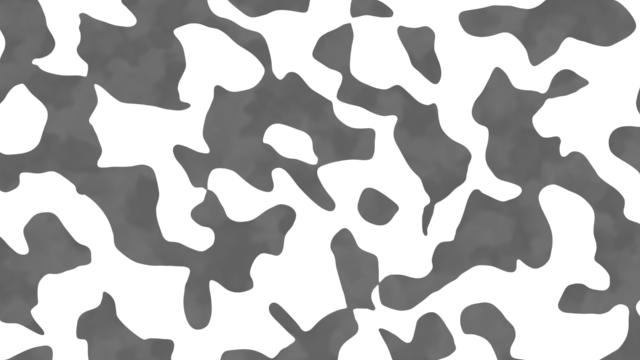
Give the GLSL for this pattern, as a Shadertoy shader.

```glsl
// Irregular grey blotches on white, like a cow hide or a marbled camouflage.
// Two octaves of warped gradient noise are cut at zero to form the blotches;
// patchy value noise mottles the grey inside them.

const vec3 PAPER = vec3(1.0);
const vec3 GREY_DARK = vec3(0.375);
const vec3 GREY_LIGHT = vec3(0.447);
const float BLOTCH_SCALE = 6.2;   // noise cells per canvas height
const float MOTTLE_SCALE = 15.0;
const float EDGE_WIDTH = 0.0052;  // soft border, in canvas heights

// Integer hash of a lattice cell, 0 to 1
float hash(vec2 cell, uint seed) {
    uvec2 q = uvec2(ivec2(cell) + 4096);
    uint h = q.x * 73856093u ^ q.y * 19349663u ^ seed * 83492791u;
    h = (h ^ (h >> 16)) * 73244475u;
    h = (h ^ (h >> 15)) * 43968621u;
    h ^= h >> 16;
    return float(h & 65535u) / 65535.0;
}

vec2 fade(vec2 t) {
    return t * t * t * (t * (t * 6.0 - 15.0) + 10.0);
}

// Slope contribution of one lattice corner
float corner(vec2 cell, vec2 offset, uint seed) {
    float angle = 6.28319 * hash(cell, seed);
    return dot(vec2(cos(angle), sin(angle)), offset);
}

float gradientNoise(vec2 p, uint seed) {
    vec2 i = floor(p), f = fract(p), u = fade(f), e = vec2(1.0, 0.0);
    float low = mix(corner(i, f, seed), corner(i + e, f - e, seed), u.x);
    float high = mix(corner(i + e.yx, f - e.yx, seed),
                     corner(i + 1.0, f - 1.0, seed), u.x);
    return mix(low, high, u.y);
}

float valueNoise(vec2 p, uint seed) {
    vec2 i = floor(p), u = fade(fract(p)), e = vec2(1.0, 0.0);
    float low = mix(hash(i, seed), hash(i + e, seed), u.x);
    float high = mix(hash(i + e.yx, seed), hash(i + 1.0, seed), u.x);
    return mix(low, high, u.y);
}

vec2 rotate(vec2 p, float angle) {
    float c = cos(angle), s = sin(angle);
    return vec2(c * p.x - s * p.y, s * p.x + c * p.y);
}

// Signed blotch field: positive inside the grey
float blotchField(vec2 p) {
    vec2 q = rotate(p, 0.7) * BLOTCH_SCALE;
    q.x *= 0.88; // slight stretch along the falling diagonal
    q += 0.3 * vec2(gradientNoise(q * 1.3 + 5.3, 1u),
                    gradientNoise(q * 1.3 + 9.7, 2u));
    float broad = gradientNoise(q, 3u);
    float detail = gradientNoise(rotate(q, 1.1) * 1.8 + 3.4, 4u);
    float ripple = gradientNoise(rotate(q, 2.3) * 6.0, 5u);
    return broad + 0.48 * detail + 0.015 * ripple;
}

// Approximate distance to the blotch border, in canvas heights
float borderDistance(vec2 p) {
    vec2 h = vec2(0.001, 0.0);
    float field = blotchField(p);
    vec2 slope = vec2(blotchField(p + h) - blotchField(p - h),
                      blotchField(p + h.yx) - blotchField(p - h.yx)) / (2.0 * h.x);
    return field / max(length(slope), 0.6);
}

// Patchy grey tone inside the blotches
vec3 mottledGrey(vec2 p) {
    vec2 q = rotate(p, 0.4) * MOTTLE_SCALE;
    q += 0.5 * vec2(gradientNoise(q * 1.5, 8u), gradientNoise(q * 1.5, 9u));
    float patches = smoothstep(0.25, 0.75, valueNoise(q, 6u));
    float cloud = valueNoise(rotate(q, 0.9) * 2.1, 7u);
    return mix(GREY_DARK, GREY_LIGHT, mix(patches, cloud, 0.35));
}

void mainImage(out vec4 fragColor, in vec2 fragCoord) {
    vec2 p = fragCoord / iResolution.y;
    float softness = 0.5 * max(EDGE_WIDTH, 1.3 / iResolution.y);
    float inside = smoothstep(-softness, softness, borderDistance(p));
    fragColor = vec4(mix(PAPER, mottledGrey(p), inside), 1.0);
}
```
